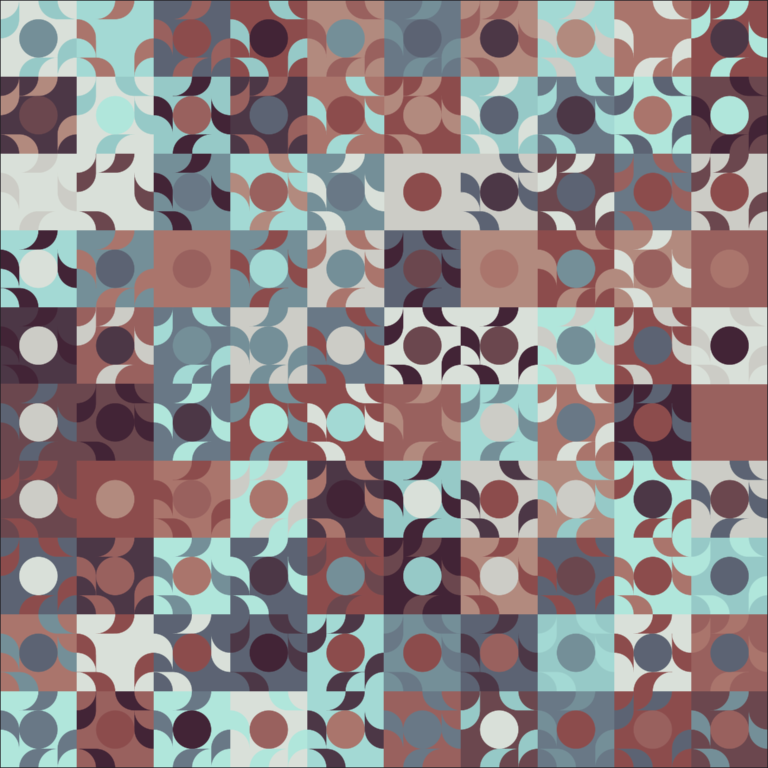
Reproduce this pattern procedurally as a three.js fragment shader.

```glsl
// Ten by ten patchwork of flat coloured tiles, each with a disc and four hooked petals.

varying vec2 vUv;

const float TILES = 10.0;
const float DISC_RADIUS = 0.25;
const float PETAL_DEPTH = 0.25;
const float BORDER = 0.0013;
const float SOFTNESS = 1.0 / 512.0;   // edge blend, as a share of the canvas
const int SAMPLES = 3;                // samples per axis inside the blend
const vec3 BORDER_COLOUR = vec3(0.13, 0.12, 0.14);

// Random value from 0 to 1 for a tile and a seed.
float hash(vec2 tile, float seed) {
  vec3 p = fract(vec3(tile.xyx + seed * 7.31) * vec3(0.1031, 0.1030, 0.0973));
  p += dot(p, p.yzx + 33.33);
  return fract((p.x + p.y) * p.z);
}

// One of fifteen equally likely colours.
vec3 palette(float pick) {
  float i = floor(pick * 15.0);
  // pale aqua
  if (i < 1.0) return vec3(0.69, 0.90, 0.86);
  if (i < 2.0) return vec3(0.64, 0.85, 0.83);
  if (i < 3.0) return vec3(0.59, 0.79, 0.78);
  // slate
  if (i < 4.0) return vec3(0.455, 0.56, 0.595);
  if (i < 5.0) return vec3(0.41, 0.47, 0.525);
  if (i < 6.0) return vec3(0.36, 0.39, 0.45);
  // cream
  if (i < 7.0) return vec3(0.85, 0.88, 0.85);
  if (i < 8.0) return vec3(0.80, 0.80, 0.775);
  // clay
  if (i < 9.0) return vec3(0.70, 0.54, 0.495);
  if (i < 10.0) return vec3(0.665, 0.46, 0.425);
  if (i < 11.0) return vec3(0.60, 0.38, 0.37);
  // red and brown
  if (i < 12.0) return vec3(0.55, 0.30, 0.30);
  if (i < 13.0) return vec3(0.42, 0.28, 0.305);
  // plum
  if (i < 14.0) return vec3(0.30, 0.215, 0.275);
  return vec3(0.26, 0.14, 0.21);
}

float coverage(float dist, float blur) {
  return 1.0 - smoothstep(-0.5 * blur, 0.5 * blur, dist);
}

// Hooked petal on the upper edge of a tile; mirrored swaps its tip about its base.
float petalDistance(vec2 p, float mirrored) {
  vec2 q = vec2(p.x, 0.5 - p.y) / PETAL_DEPTH;
  q.x = mix(q.x, 1.0 - q.x, mirrored);
  float bulge = length(q - vec2(1.0, 0.0)) - 1.0;
  float hook = max(1.0 - length(q - vec2(2.0, 0.0)), max(q.y - 1.0, q.x - 2.0));
  return PETAL_DEPTH * (q.x < 1.0 ? bulge : hook);
}

// Colour of a tile at p, measured from the tile centre.
vec3 tileColour(vec2 tile, vec2 p, float blur) {
  vec3 colour = palette(hash(tile, 1.0));
  vec3 petalColour = palette(hash(tile, 2.0));
  vec3 discColour = palette(hash(tile, 3.0));

  // Four petals, a quarter turn apart
  vec2 q = p;
  for (int side = 0; side < 4; side++) {
    float mirrored = step(0.5, hash(tile, 4.0 + float(side)));
    colour = mix(colour, petalColour, coverage(petalDistance(q, mirrored), blur));
    q = vec2(-q.y, q.x);
  }

  return mix(colour, discColour, coverage(length(p) - DISC_RADIUS, blur));
}

vec3 patchwork(vec2 uv, float blur) {
  vec2 grid = clamp(uv, 0.0, 0.99999) * TILES;
  vec3 colour = tileColour(floor(grid), fract(grid) - 0.5, blur * TILES);

  // Thin line around the canvas
  vec2 inset = min(uv, 1.0 - uv);
  return mix(colour, BORDER_COLOUR, step(min(inset.x, inset.y), BORDER));
}

void main() {
  // Average a small grid of samples to smooth tile seams too
  float spacing = SOFTNESS / float(SAMPLES);
  vec3 total = vec3(0.0);
  for (int y = 0; y < SAMPLES; y++) {
    for (int x = 0; x < SAMPLES; x++) {
      vec2 offset = vec2(float(x), float(y)) - 0.5 * float(SAMPLES - 1);
      total += patchwork(vUv + offset * spacing, spacing);
    }
  }
  gl_FragColor = vec4(total / float(SAMPLES * SAMPLES), 1.0);
}
```
